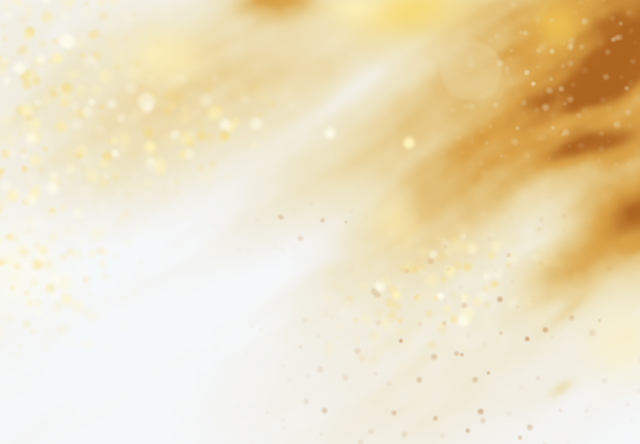
Give the GLSL for this background, as a WebGL 1 fragment shader.

```glsl
precision highp float;
// Golden powder sweeping from the upper right across a cool white ground.
// Rotated soft ellipses build a density field, stretched gradient noise adds
// fibres, a colour ramp tints it, and jittered cells scatter bokeh and specks.
uniform vec2 u_resolution;

const vec3 COOL_WHITE = vec3(0.962, 0.972, 0.98);
const vec3 WARM_WHITE = vec3(0.95, 0.94, 0.91);
const vec3 CREAM = vec3(0.935, 0.90, 0.78);
const vec3 SAND = vec3(0.92, 0.84, 0.64);
const vec3 GOLD = vec3(0.885, 0.75, 0.47);
const vec3 AMBER = vec3(0.85, 0.63, 0.28);
const vec3 BROWN = vec3(0.68, 0.40, 0.13);
const vec3 YELLOW = vec3(0.98, 0.84, 0.36);
const vec3 PALE_LIGHT = vec3(1.0, 0.95, 0.72);
const vec3 SPARK = vec3(1.0, 0.99, 0.92);

vec2 hash2(vec2 p) {
  vec2 q = vec2(dot(p, vec2(127.1, 311.7)), dot(p, vec2(269.5, 183.3)));
  return fract(sin(q) * 43758.5);
}

float corner(vec2 cell, vec2 f, vec2 offset) {
  return dot(hash2(cell + offset) * 2.0 - 1.0, f - offset);
}

float gradientNoise(vec2 p) {
  vec2 i = floor(p), f = fract(p);
  vec2 u = f * f * f * (f * (f * 6.0 - 15.0) + 10.0);
  float low = mix(corner(i, f, vec2(0.0)), corner(i, f, vec2(1.0, 0.0)), u.x);
  float high = mix(corner(i, f, vec2(0.0, 1.0)), corner(i, f, vec2(1.0)), u.x);
  return mix(low, high, u.y);
}

vec2 rotate(vec2 p, float angle) {
  float c = cos(angle), s = sin(angle);
  return vec2(c * p.x + s * p.y, c * p.y - s * p.x);
}

// Gaussian ellipse
float glow(vec2 p, vec2 centre, vec2 radii, float angle) {
  vec2 q = rotate(p - centre, angle) / radii;
  return exp(-dot(q, q));
}

float disc(vec2 p, vec2 centre, float radius, float softness) {
  return 1.0 - smoothstep(radius * (1.0 - softness), radius, length(p - centre));
}

// Freely jittered soft dots on a turned grid; neighbours may overlap
float scatter(vec2 p, float cells, float radius, float seed) {
  vec2 q = rotate(p, seed) * cells;
  float sum = 0.0;
  for (int j = -1; j <= 1; j++) {
    for (int i = -1; i <= 1; i++) {
      vec2 cell = floor(q) + vec2(float(i), float(j));
      vec2 look = hash2(cell + seed + 37.0);
      float size = radius * cells * mix(0.5, 1.0, look.x);
      sum += disc(q, cell + hash2(cell + seed), size, 0.85) * look.y * look.y;
    }
  }
  return min(sum, 1.0);
}

float powderDensity(vec2 p) {
  // Broad masses
  float d = 0.55 * glow(p, vec2(1.46, 0.82), vec2(0.30, 0.36), 0.0);
  d += 0.55 * glow(p, vec2(1.16, 0.80), vec2(0.52, 0.20), 0.5);
  d += 0.38 * glow(p, vec2(0.54, 0.87), vec2(0.30, 0.16), 0.35);
  d += 0.16 * glow(p, vec2(0.30, 0.66), vec2(0.24, 0.12), 0.3);
  d += 0.15 * glow(p, vec2(0.12, 0.83), vec2(0.28, 0.22), 0.0);
  d += 0.26 * glow(p, vec2(1.01, 0.53), vec2(0.26, 0.11), 0.6);
  d += 0.16 * glow(p, vec2(1.10, 0.25), vec2(0.50, 0.26), 0.5);
  d += 0.05 * glow(p, vec2(0.0, 0.30), vec2(0.16, 0.40), 0.0);
  d += 0.05 * glow(p, vec2(0.75, 0.05), vec2(0.30, 0.20), 0.0);
  d += 0.22 * glow(p, vec2(1.08, 0.96), vec2(0.18, 0.07), 0.2);
  // Dark plumes
  d += 0.62 * glow(p, vec2(1.44, 0.51), vec2(0.12, 0.12), 0.0);
  d += 0.38 * glow(p, vec2(1.28, 0.38), vec2(0.10, 0.06), 0.5);
  d += 0.40 * glow(p, vec2(1.33, 0.675), vec2(0.11, 0.028), 0.3);
  d += 0.18 * glow(p, vec2(1.20, 0.74), vec2(0.25, 0.045), 0.5);
  d += 0.28 * glow(p, vec2(1.40, 0.90), vec2(0.18, 0.06), 1.0);
  d += 0.55 * glow(p, vec2(0.63, 1.0), vec2(0.10, 0.045), 0.0);
  d += 0.18 * glow(p, vec2(1.28, 0.30), vec2(0.06, 0.015), 0.7);
  d += 0.20 * glow(p, vec2(1.265, 0.125), vec2(0.03, 0.012), 0.6);
  // Pale gaps
  d -= 0.14 * glow(p, vec2(0.80, 0.80), vec2(0.18, 0.035), 0.65);
  d -= 0.12 * glow(p, vec2(0.75, 0.48), vec2(0.30, 0.05), 0.6);
  d -= 0.10 * glow(p, vec2(1.22, 0.49), vec2(0.13, 0.06), 0.7);
  d -= 0.18 * glow(p, vec2(1.27, 0.72), vec2(0.15, 0.018), 0.35);
  // Fibres along the sweep, with small billows in the thick powder
  vec2 q = rotate(p, 0.56) + 0.05 * gradientNoise(p * 3.0);
  float fibre = gradientNoise(q * vec2(2.5, 11.0)) + 0.6 * gradientNoise(q * vec2(6.0, 27.0));
  float billow = gradientNoise(p * 13.0) + 0.6 * gradientNoise(p * 29.0);
  return max(d * (1.0 + 0.26 * fibre + 0.14 * billow) + 0.03 * fibre, 0.0);
}

vec3 powderColor(float d) {
  vec3 c = mix(COOL_WHITE, WARM_WHITE, smoothstep(0.0, 0.12, d));
  c = mix(c, CREAM, smoothstep(0.08, 0.26, d));
  c = mix(c, SAND, smoothstep(0.22, 0.44, d));
  c = mix(c, GOLD, smoothstep(0.37, 0.60, d));
  c = mix(c, AMBER, smoothstep(0.55, 0.80, d));
  return mix(c, BROWN, smoothstep(0.76, 1.14, d));
}

void main() {
  vec2 p = gl_FragCoord.xy / u_resolution.y;
  vec3 color = powderColor(powderDensity(p));

  // Coloured light and the large bokeh disc
  float yellow = glow(p, vec2(0.92, 0.98), vec2(0.13, 0.06), 0.2) + 0.8 * glow(p, vec2(1.255, 0.945), vec2(0.05), 0.0);
  color = mix(color, YELLOW, 0.7 * min(yellow, 1.0));
  float pale = glow(p, vec2(0.375, 0.87), vec2(0.08, 0.06), 0.0) + glow(p, vec2(0.80, 0.98), vec2(0.06, 0.03), 0.0);
  pale += 0.7 * glow(p, vec2(0.89, 0.50), vec2(0.05), 0.0) + 0.7 * glow(p, vec2(1.40, 0.23), vec2(0.08), 0.0);
  color = mix(color, PALE_LIGHT, 0.65 * min(pale, 1.0));
  color = mix(color, SPARK, 0.5 * glow(p, vec2(0.04, 0.39), vec2(0.09, 0.10), 0.0));
  color = mix(color, SAND, 0.4 * disc(p, vec2(1.062, 0.841), 0.076, 0.2));
  color = mix(color, WARM_WHITE, glow(p, vec2(0.0, 1.02), vec2(0.14, 0.05), 0.0));

  // Clusters of bokeh and fine glitter
  float cluster = glow(p, vec2(0.06, 0.80), vec2(0.22, 0.24), 0.0) + glow(p, vec2(0.07, 0.43), vec2(0.14, 0.15), 0.0);
  cluster += glow(p, vec2(0.44, 0.70), vec2(0.18, 0.08), 0.2) + glow(p, vec2(0.99, 0.34), vec2(0.20, 0.10), 0.3);
  cluster = min(1.3 * cluster, 1.0);
  color = mix(color, YELLOW, 0.45 * cluster * scatter(p, 28.0, 0.020, 11.0));
  color = mix(color, PALE_LIGHT, 0.9 * cluster * scatter(p, 24.0, 0.026, 3.0));
  color = mix(color, SPARK, 0.9 * cluster * scatter(p, 21.0, 0.024, 19.0));
  float glitter = glow(p, vec2(1.28, 0.84), vec2(0.22, 0.17), 0.4);
  color = mix(color, CREAM, 0.8 * glitter * scatter(p, 34.0, 0.013, 29.0));

  // Brighter sparks and brown dust
  float spark = disc(p, vec2(0.743, 0.70), 0.02, 0.9) + disc(p, vec2(0.855, 0.354), 0.019, 0.9);
  spark += 0.6 * disc(p, vec2(0.33, 0.772), 0.027, 0.6) + disc(p, vec2(1.043, 0.277), 0.022, 0.9);
  color = mix(color, SPARK, 0.85 * spark);
  color = mix(color, PALE_LIGHT, disc(p, vec2(0.921, 0.678), 0.02, 0.8));
  float dust = glow(p, vec2(1.05, 0.18), vec2(0.38, 0.22), 0.3) + 0.6 * glow(p, vec2(0.68, 0.49), vec2(0.12, 0.04), 0.0);
  color = mix(color, BROWN, 0.6 * min(dust, 1.0) * scatter(p, 18.0, 0.012, 41.0));
  gl_FragColor = vec4(color, 1.0);
}
```
